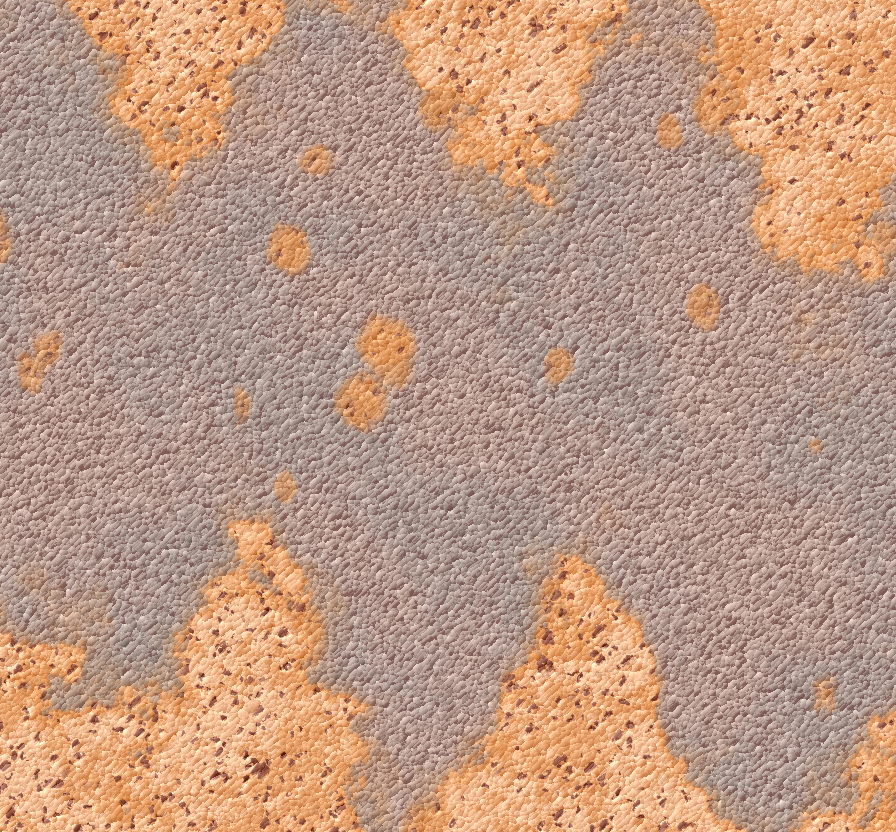
A Shadertoy shader for this texture:

```glsl
// Weathered grey paint with a fine gritty grain, broken by pitted orange rust patches.

const float TAU = 6.2832;
const float GRAIN_SCALE = 165.0;   // fine grit cells per canvas height
const float CLUMP_SCALE = 88.0;    // coarser grit
const float PIT_SCALE = 64.0;      // dark pits in the rust
const float SPOT_SCALE = 7.0;      // small isolated rust spots
const float SPOT_SHARE = 0.36;
const float PATCH_PERIOD = 0.36;   // spacing of the large patches
const float EDGE_ROUGHNESS = 0.12;
const float GRAIN_CONTRAST = 0.30;
const vec2 LIGHT = vec2(-0.6, 0.8);

const vec3 WARM_GREY = vec3(0.715, 0.605, 0.565);
const vec3 COOL_GREY = vec3(0.660, 0.590, 0.560);
const vec3 MAROON = vec3(0.49, 0.32, 0.31);
const vec3 STAIN = vec3(0.75, 0.57, 0.43);
const vec3 DEEP_ORANGE = vec3(0.89, 0.56, 0.29);
const vec3 ORANGE = vec3(0.90, 0.63, 0.42);
const vec3 PALE_ORANGE = vec3(0.95, 0.74, 0.58);
const vec3 PIT_BROWN = vec3(0.52, 0.28, 0.23);

vec2 hash2(vec2 p) {
    vec3 q = fract(p.xyx * vec3(0.1031, 0.1030, 0.0973));
    q += dot(q, q.yzx + 33.33);
    return fract((q.xx + q.yz) * q.zy);
}

// Layered, bent sines: smooth irregular variation around zero.
float ripple(vec2 p) {
    float sum = 0.0, amp = 0.5;
    for (int i = 0; i < 5; i++) {
        sum += amp * sin(p.x + 1.7 * sin(p.y * 0.8 + float(i)))
                   * sin(p.y + 1.4 * sin(p.x * 0.7));
        p = mat2(1.5, 1.1, -1.1, 1.5) * p + 2.3;
        amp *= 0.6;
    }
    return sum;
}

// Cellular noise: xy = offset from nearest centre, zw = random values of that cell.
vec4 cells(vec2 p) {
    vec2 base = floor(p);
    vec4 nearest = vec4(9.0);
    for (int y = -1; y <= 1; y++)
    for (int x = -1; x <= 1; x++) {
        vec2 id = base + vec2(x, y);
        vec2 offset = p - id - hash2(id + 17.0);
        if (dot(offset, offset) < dot(nearest.xy, nearest.xy))
            nearest = vec4(offset, hash2(id + 71.0));
    }
    return nearest;
}

// Signed depth inside the patches that hang from the top and rise from the bottom.
float patchDepth(vec2 uv) {
    float top = 0.08 + 0.13 * cos(TAU * (uv.x - 0.20) / PATCH_PERIOD)
              + 0.14 * smoothstep(0.65, 0.95, uv.x) - (1.0 - uv.y);
    float shoulder = (uv.x - 0.09) / 0.07;
    float bottom = 0.16 + 0.17 * cos(TAU * (uv.x - 0.29) / PATCH_PERIOD)
                 + 0.20 * exp(-shoulder * shoulder)
                 - 0.25 * smoothstep(0.8, 1.0, uv.x) - uv.y;
    return max(top, bottom);
}

// Soft scattered spots, slightly taller than wide.
float rustSpots(vec2 p, float wobble) {
    vec2 q = p * SPOT_SCALE, base = floor(q);
    float spot = 0.0;
    for (int y = -1; y <= 1; y++)
    for (int x = -1; x <= 1; x++) {
        vec2 id = base + vec2(x, y);
        vec2 rnd = hash2(id + 5.0);
        vec2 d = (q - id - hash2(id + 43.0)) * vec2(1.0, 0.75);
        float radius = mix(0.12, 0.30, rnd.y * rnd.y);
        float shape = 1.0 - smoothstep(0.3 * radius, radius, length(d) + 0.12 * wobble);
        spot = max(spot, shape * step(rnd.x, SPOT_SHARE) * mix(0.4, 1.0, rnd.y));
    }
    return spot;
}

void mainImage(out vec4 fragColor, in vec2 fragCoord) {
    vec2 uv = fragCoord / iResolution.xy;
    vec2 p = fragCoord / iResolution.y;
    float broad = ripple(p * 9.0 + 4.0);
    float rough = ripple(p * 24.0);
    float fine = ripple(p * 110.0);

    // Lit relief of two grit sizes
    vec4 grain = cells(p * GRAIN_SCALE + 0.7 * fine);
    vec4 clump = cells(p * CLUMP_SCALE + 0.6 * fine + 31.0);
    float relief = 0.75 * dot(grain.xy, LIGHT) + 0.40 * dot(clump.xy, LIGHT)
                 + 0.35 * (grain.z - 0.5);

    // Grey paint with reddish grains
    vec3 col = mix(WARM_GREY, COOL_GREY, smoothstep(-0.4, 0.5, broad));
    col += GRAIN_CONTRAST * relief * vec3(1.0, 1.02, 1.02);
    float redGrain = smoothstep(0.02, 0.30, -relief) * smoothstep(0.35, 0.65, grain.w - 0.3 * broad);
    col = mix(col, MAROON, 0.65 * redGrain);

    // Stained halo around the rust
    float depth = patchDepth(uv) + EDGE_ROUGHNESS * rough + 0.012 * fine;
    float spot = rustSpots(p, rough);
    float halo = max(smoothstep(-0.10, 0.02, depth), smoothstep(0.0, 0.5, spot));
    col = mix(col, STAIN + 0.25 * relief, 0.65 * halo);

    // Rust body, deeper in hue near its rim
    vec3 rust = mix(ORANGE, PALE_ORANGE, smoothstep(-0.35, 0.45, rough + 0.7 * fine + 0.5 * relief));
    rust = mix(rust, DEEP_ORANGE, 0.65 * (1.0 - smoothstep(0.0, 0.07, depth)));
    rust += relief * vec3(0.17, 0.24, 0.25);

    // Clustered pits with a bright lip
    vec4 pit = cells(p * PIT_SCALE + 0.5 * fine);
    float pitted = smoothstep(0.45, 0.60, pit.z + 0.5 * broad);
    float radius = mix(0.18, 0.42, pit.w);
    float lip = 1.0 - smoothstep(0.6 * radius, 1.3 * radius, length(pit.xy + 0.22 * LIGHT));
    float hole = 1.0 - smoothstep(0.55 * radius, radius, length(pit.xy) + 0.12 * fine);
    rust += 0.10 * lip * pitted;
    rust = mix(rust, PIT_BROWN + 0.3 * relief, 0.85 * hole * pitted);

    float cover = max(smoothstep(-0.015, 0.025, depth), 0.85 * spot);
    col = mix(col, rust, cover);
    fragColor = vec4(clamp(col, 0.0, 1.0), 1.0);
}
```
